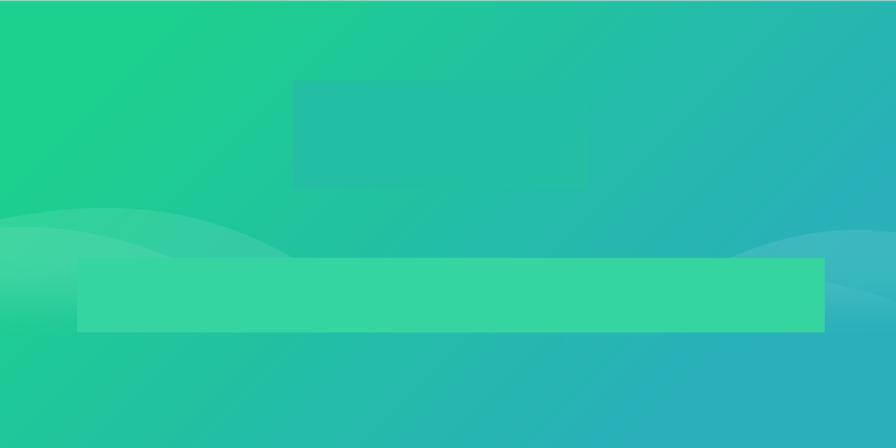
Give the GLSL for this background, as a Shadertoy shader.

```glsl
// Diagonal green-to-blue gradient with pale fading waves, a wide bar and a soft panel.

// Soft coverage of the region where d is negative
float cover(float d) {
    float w = 0.75 / iResolution.y;
    return 1.0 - smoothstep(-w, w, d);
}

// Signed distance to an axis-aligned box given by two corners
float box(vec2 p, vec2 low, vec2 high) {
    vec2 d = abs(p - 0.5 * (low + high)) - 0.5 * (high - low);
    return length(max(d, 0.0)) + min(max(d.x, d.y), 0.0);
}

// Height of a parabolic hill with an optional cubic skew
float hill(float x, vec2 peak, float bend, float skew) {
    float d = x - peak.x;
    return peak.y - d * d * (bend + skew * d);
}

void mainImage(out vec4 fragColor, in vec2 fragCoord) {
    // Canvas spans 2 by 1 units
    vec2 p = fragCoord / iResolution.xy * vec2(2.0, 1.0);

    // Diagonal gradient
    float t = (p.x + 1.0 - p.y) / 3.0;
    vec3 green = vec3(0.11, 0.815, 0.555);
    vec3 blue = vec3(0.16, 0.69, 0.725);
    vec3 color = mix(green, blue, smoothstep(0.0, 1.0, t) * 0.15
        + 0.85 * clamp((t - 0.15) / 0.63, 0.0, 1.0));

    // Back and front waves, fading out downwards
    float back = max(hill(p.x, vec2(0.234, 0.536), 0.53, 0.239),
                     hill(p.x, vec2(1.914, 0.487), 0.77, 0.0));
    float front = max(hill(p.x, vec2(0.052, 0.4935), 0.627, 0.0),
                      hill(p.x, vec2(1.5, 0.41), 0.329, 0.0));
    float fade = smoothstep(0.24, 0.43, p.y);
    color = mix(color, vec3(1.0), 0.09 * fade * cover(p.y - back));
    color = mix(color, vec3(1.0), 0.07 * fade * cover(p.y - front));

    // Upper panel
    float panel = box(p, vec2(0.654, 0.579), vec2(1.313, 0.82));
    color = mix(color, vec3(0.137, 0.747, 0.64), cover(panel));

    // Wide bar
    float bar = box(p, vec2(0.172, 0.258), vec2(1.841, 0.4245));
    color = mix(color, vec3(0.212, 0.83, 0.63), cover(bar));

    // Pale hairline along the top
    color = mix(color, vec3(0.75, 0.85, 0.82), 0.7 * cover(0.9975 - p.y));

    fragColor = vec4(color, 1.0);
}
```
